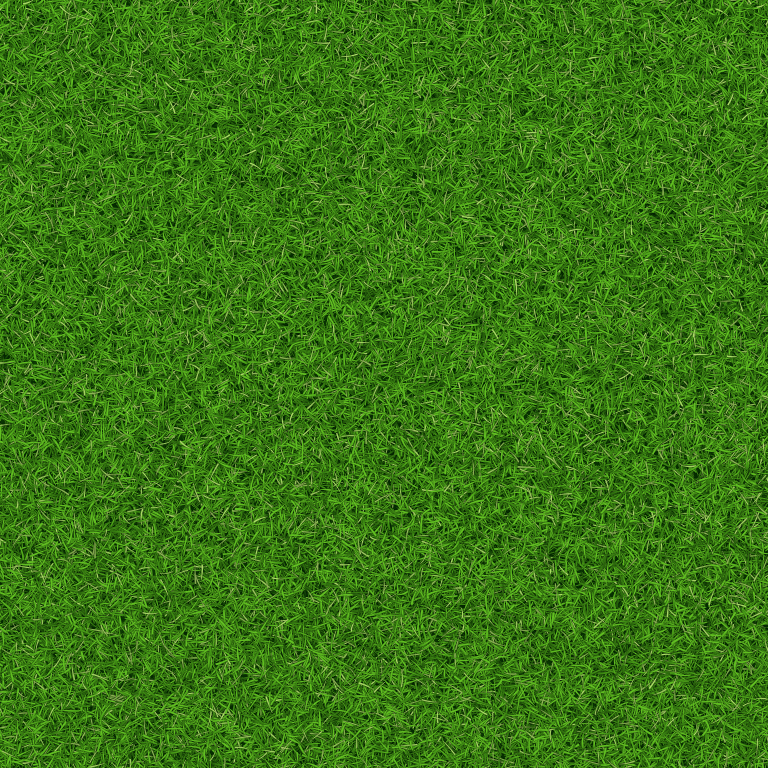
A WebGL 2 fragment shader for this texture:

```glsl
#version 300 es
precision highp float;
// Dense lawn seen from above: thin, bent, tapering blades in all directions.
// Jittered grids of blades are stacked from dark undergrowth to bright tops,
// with a few straw blades and soft clumps made from layered sines.

uniform vec2 u_resolution;
out vec4 outColor;

// Sizes are fractions of the canvas height.
const int LAYERS = 11;
const float CELL = 0.0125;            // grid spacing, longer than a half blade
const vec2 HALF_LENGTH = vec2(0.0065, 0.0122);
const vec2 HALF_WIDTH = vec2(0.0008, 0.0014);
const float BEND = 0.0015;
const float STRAW_CHANCE = 0.12;
const float STRAW_WIDTH = 0.75;
const float STRAW_HEIGHT = 0.5;       // straw lies in the layers above this
const float SHADOW = 0.23;
const float SHADOW_REACH = 0.0016;
const float GROUND_TONE = -0.15;
const float BASE_TONE = 0.52;
const float HEIGHT_TONE = 0.70;
const float RANDOM_TONE = 1.10;
const float TIP_TONE = 0.60;
const float CLUMP_TONE = 0.24;
const vec3 STRAW = vec3(0.62, 0.79, 0.37);
const vec3 GREENS[5] = vec3[5](
    vec3(0.07, 0.26, 0.02),
    vec3(0.14, 0.37, 0.04),
    vec3(0.20, 0.46, 0.06),
    vec3(0.24, 0.55, 0.07),
    vec3(0.31, 0.65, 0.10));

// Integer hash giving three values from 0 to 1.
vec3 hash3(ivec3 seed) {
    uvec3 v = uvec3(seed) * 1664525u + 1013904223u;
    v.x += v.y * v.z; v.y += v.z * v.x; v.z += v.x * v.y;
    v ^= v >> 16u;
    v.x += v.y * v.z; v.y += v.z * v.x; v.z += v.x * v.y;
    return vec3(v >> 8u) / 16777216.0;
}

// Dark to bright green; tones just outside 0..1 extend the ramp.
vec3 greenRamp(float tone) {
    float t = clamp(tone, -0.2, 1.25) * 4.0;
    int i = int(clamp(floor(t), 0.0, 3.0));
    return max(mix(GREENS[i], GREENS[i + 1], t - float(i)), 0.0);
}

// Soft uneven patches, about -1 to 1.
float clumps(vec2 p) {
    vec2 q = p + 0.012 * sin(p.yx * vec2(61.0, 47.0) + vec2(1.3, 4.1));
    float broad = sin(q.x * 37.0 + q.y * 23.0) * sin(q.y * 41.0 - q.x * 17.0);
    float fine = sin(q.x * 113.0 - q.y * 71.0) * sin(q.y * 127.0 + q.x * 59.0);
    return 0.35 * broad + 0.65 * fine;
}

// Paints one blade and its thin contact shadow over the colour below.
vec3 paintBlade(vec3 below, vec2 offset, ivec3 id, float height,
                float clump, float pixel) {
    vec3 shape = hash3(id + ivec3(0, 0, 100));
    vec3 look = hash3(id + ivec3(0, 0, 200));
    bool isStraw = look.z < STRAW_CHANCE && height > STRAW_HEIGHT;

    // Blade space: x runs from root to tip, y across.
    float angle = 6.28318 * shape.x;
    vec2 dir = vec2(cos(angle), sin(angle));
    vec2 q = vec2(dot(offset, dir), dot(offset, vec2(-dir.y, dir.x)));
    float halfLength = mix(HALF_LENGTH.x, HALF_LENGTH.y, shape.y);
    float x = q.x / halfLength;
    float along = clamp(0.5 + 0.5 * x, 0.0, 1.0);
    q.y -= BEND * (2.0 * shape.z - 1.0) * (x * x - 0.4);

    float halfWidth = mix(HALF_WIDTH.x, HALF_WIDTH.y, look.x);
    halfWidth *= (1.0 - 0.8 * along * along) * (isStraw ? STRAW_WIDTH : 1.0);
    float ends = clamp((halfLength - abs(q.x)) / pixel + 0.5, 0.0, 1.0);
    float side = abs(q.y) - halfWidth;
    float cover = ends * clamp(0.5 - side / pixel, 0.0, 1.0);
    float shade = ends * (1.0 - smoothstep(0.0, SHADOW_REACH, side));

    float tone = BASE_TONE + HEIGHT_TONE * (height - 0.1) + CLUMP_TONE * clump
               + RANDOM_TONE * (look.y - 0.5) + TIP_TONE * (along - 0.5);
    vec3 color = isStraw ? STRAW * (0.8 + 0.3 * look.y) : greenRamp(tone);
    return mix(below * (1.0 - SHADOW * shade), color, cover);
}

void main() {
    vec2 p = gl_FragCoord.xy / u_resolution.y;
    float pixel = 1.0 / u_resolution.y;
    float clump = clumps(p);
    vec3 color = greenRamp(GROUND_TONE + 0.5 * CLUMP_TONE * clump);

    for (int layer = 0; layer < LAYERS; layer++) {
        float height = (float(layer) + 0.5) / float(LAYERS);
        vec2 grid = p / CELL + 17.0 * hash3(ivec3(7, 3, layer)).xy;
        ivec2 home = ivec2(floor(grid));
        for (int j = -1; j <= 1; j++)
        for (int i = -1; i <= 1; i++) {
            ivec3 id = ivec3(home + ivec2(i, j), layer);
            vec2 center = vec2(id.xy) + hash3(id).xy;
            color = paintBlade(color, (grid - center) * CELL, id, height,
                               clump, pixel);
        }
    }
    outColor = vec4(color, 1.0);
}
```
